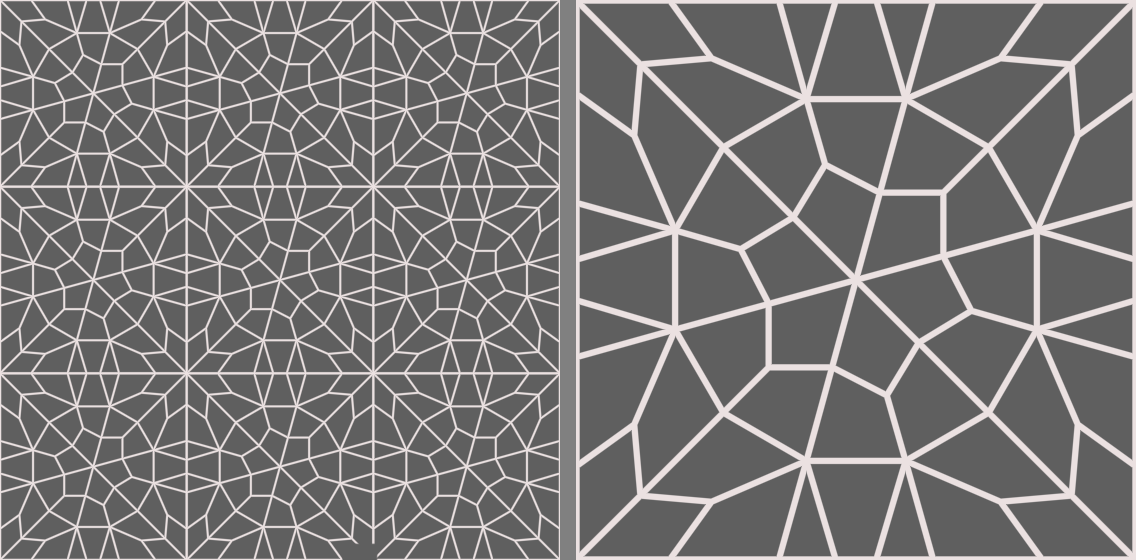
Left: the whole. Right: its middle third, enlarged.
Give the GLSL for this pattern, as a Shadertoy shader.

```glsl
// Pale line lattice of star rosettes on dark grey, three by three square tiles.

float segment(vec2 p, vec2 a, vec2 b) {
    vec2 pa = p - a, ba = b - a;
    return length(pa - ba * clamp(dot(pa, ba) / dot(ba, ba), 0.0, 1.0));
}

// Core with two diagonal mirrors, folded into the upper wedge
float coreLines(vec2 p) {
    if (p.y < p.x) p = p.yx;
    if (p.x + p.y < 0.0) p = -p.yx;
    vec2 star = vec2(0.0885, 0.323);
    vec2 bend = vec2(0.042, 0.156);
    vec2 tip = vec2(-0.055, 0.206);
    float d = segment(p, vec2(0.0), star);
    d = min(d, segment(p, vec2(0.0), vec2(-0.237, 0.237)));
    d = min(d, segment(p, bend, vec2(0.155, 0.156)));
    d = min(d, segment(p, vec2(0.155), vec2(0.237)));
    d = min(d, segment(p, bend, tip));
    d = min(d, segment(p, tip, vec2(-0.112, 0.112)));
    return min(d, segment(p, tip, vec2(-star.x, star.y)));
}

// Ring, kites and rays with full square symmetry, folded into one octant
float outerLines(vec2 p) {
    p = abs(p);
    if (p.y < p.x) p = p.yx;
    vec2 star = vec2(0.0885, 0.323);
    vec2 kite = vec2(0.258, 0.396);
    float d = segment(p, vec2(0.0, star.y), star);
    d = min(d, segment(p, star, vec2(0.237)));
    d = min(d, segment(p, vec2(0.237), vec2(0.5)));
    d = min(d, segment(p, star, vec2(0.036, 0.5)));
    d = min(d, segment(p, star, vec2(0.138, 0.5)));
    d = min(d, segment(p, star, kite));
    d = min(d, segment(p, kite, vec2(0.385)));
    return min(d, segment(p, kite, vec2(0.333, 0.5)));
}

void mainImage(out vec4 fragColor, in vec2 fragCoord) {
    vec2 uv = fragCoord / iResolution.xy;
    vec2 tile = fract(uv * 3.0) - 0.5;
    float soft = 2.4 / min(iResolution.x, iResolution.y);

    // Tile frame is slightly heavier than the lattice
    float frame = 0.5 - max(abs(tile.x), abs(tile.y));
    float d = min(min(coreLines(tile), outerLines(tile)) - 0.0056, frame - 0.0066);
    float ink = 1.0 - smoothstep(-soft, soft, d);

    // One rubbed-out patch on the bottom edge
    vec2 patchGap = abs(uv - vec2(0.6425, 0.0)) - vec2(0.031, 0.029);
    ink *= smoothstep(-0.002, 0.002, max(patchGap.x, patchGap.y));

    fragColor = vec4(mix(vec3(0.373, 0.373, 0.373), vec3(0.92, 0.883, 0.883), ink), 1.0);
}
```
